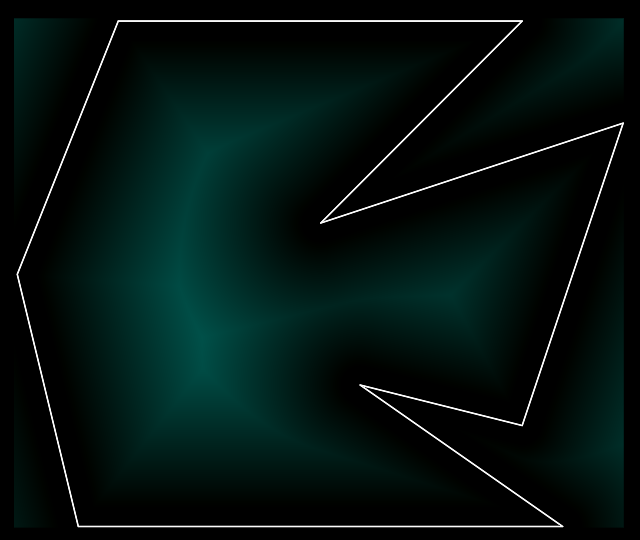
Write a Shadertoy shader that draws this background.

```glsl
// Draws the distance field of a notched nine-sided polygon: teal grows with the
// distance to the nearest side, the sides are thin white lines, and a black
// margin frames the field. The distance is the minimum over all segments.

const int CORNERS = 9;
const vec2 corners[CORNERS] = vec2[CORNERS](
    vec2(0.219, 0.961), vec2(0.967, 0.961), vec2(0.594, 0.587),
    vec2(1.154, 0.772), vec2(0.967, 0.212), vec2(0.667, 0.287),
    vec2(1.042, 0.025), vec2(0.145, 0.025), vec2(0.032, 0.492));

float segmentDistance(vec2 p, vec2 a, vec2 b) {
    vec2 pa = p - a, ba = b - a;
    return length(pa - ba * clamp(dot(pa, ba) / dot(ba, ba), 0.0, 1.0));
}

float outlineDistance(vec2 p) {
    float nearest = 10.0;
    for (int i = 0; i < CORNERS; i++) {
        nearest = min(nearest, segmentDistance(p, corners[i], corners[(i + 1) % CORNERS]));
    }
    return nearest;
}

float boxDistance(vec2 p, vec2 halfSize) {
    vec2 q = abs(p) - halfSize;
    return max(q.x, q.y);
}

void mainImage(out vec4 fragColor, in vec2 fragCoord) {
    // Canvas heights as units, centred horizontally
    vec2 p = fragCoord / iResolution.y;
    p.x += 0.5 * (512.0 / 432.0 - iResolution.x / iResolution.y);
    float pixel = 1.0 / iResolution.y;

    // Teal glow, brightest far from every side
    float d = outlineDistance(p);
    vec3 color = max(vec3(0.0, 1.16 * d - 0.04, 1.10 * d - 0.05), 0.0);

    // Black margin around the field
    float frame = boxDistance(p - vec2(0.5905, 0.4945), vec2(0.5645, 0.4715));
    color *= 1.0 - smoothstep(-0.5 * pixel, 0.5 * pixel, frame);

    // White outline
    float line = 1.0 - smoothstep(-0.5 * pixel, 0.5 * pixel, d - 0.0016);
    color = mix(color, vec3(0.99), line);

    fragColor = vec4(color, 1.0);
}
```
